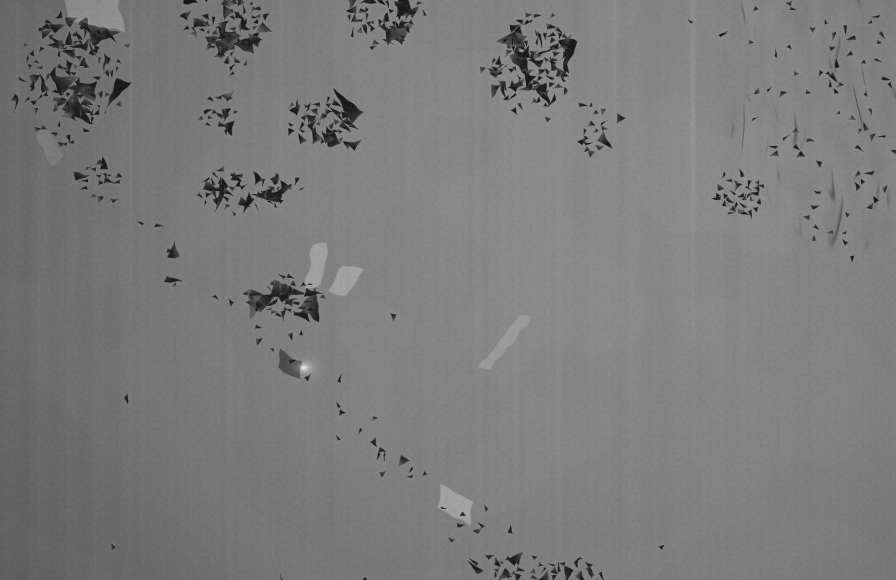
A Shadertoy shader for this texture:

```glsl
// Grey micrograph of a polished section: a smooth matrix with faint vertical
// streaks, clusters of dark angular pores, pale inclusions and a fibrous corner.
// Pores are random triangles on jittered grids, thinned by a density field.
#define MATRIX_PEAK 0.537
#define STREAK_GAIN 0.024
#define GRAIN_GAIN 0.022
#define BIG_PORE 0.046
#define MID_PORE 0.022
#define TINY_PORE 0.011
#define PORE_DARK 0.10
#define PORE_LIGHT 0.36
#define FIBRE_DARK 0.17

// Pore clusters: centre, radii
const vec4 CLUSTERS[11] = vec4[11](
    vec4(0.12, 0.87, 0.11, 0.14), vec4(0.39, 0.95, 0.09, 0.08),
    vec4(0.66, 0.97, 0.08, 0.07), vec4(0.39, 0.80, 0.06, 0.04),
    vec4(0.56, 0.78, 0.09, 0.06), vec4(0.91, 0.89, 0.10, 0.12),
    vec4(1.02, 0.78, 0.03, 0.07), vec4(0.43, 0.67, 0.11, 0.05),
    vec4(0.49, 0.485, 0.08, 0.05), vec4(0.18, 0.69, 0.05, 0.04),
    vec4(0.92, 0.02, 0.17, 0.03));

// Inclusions: centre, half size; then angle, brightness change
const vec4 GRAINS[7] = vec4[7](
    vec4(0.16, 0.985, 0.050, 0.028), vec4(0.546, 0.544, 0.038, 0.013),
    vec4(0.594, 0.516, 0.028, 0.017), vec4(0.871, 0.41, 0.056, 0.009),
    vec4(0.785, 0.13, 0.032, 0.019), vec4(0.085, 0.75, 0.030, 0.012),
    vec4(0.50, 0.372, 0.021, 0.014));
const vec2 GRAIN_LOOK[7] = vec2[7](
    vec2(-0.2, 0.12), vec2(1.4, 0.12), vec2(1.0, 0.12), vec2(0.92, 0.07),
    vec2(-0.5, 0.13), vec2(-1.1, 0.05), vec2(-0.5, -0.20));

vec2 hash2(vec2 p) {
    vec3 q = fract(p.xyx * vec3(0.1031, 0.1030, 0.0973));
    q += dot(q, q.yzx + 33.33);
    return fract((q.xx + q.yz) * q.zy);
}

float corner(vec2 cell, vec2 offset) {
    float a = 6.2832 * hash2(cell).x;
    return dot(vec2(cos(a), sin(a)), offset);
}

float gradientNoise(vec2 p) {
    vec2 i = floor(p), f = p - i, e = vec2(1, 0);
    vec2 u = f * f * f * (f * (f * 6.0 - 15.0) + 10.0);
    return mix(mix(corner(i, f), corner(i + e, f - e), u.x),
               mix(corner(i + e.yx, f - e.yx), corner(i + 1.0, f - 1.0), u.x), u.y);
}

float segmentDistance(vec2 p, vec2 a, vec2 b) {
    vec2 v = b - a, w = p - a;
    return length(w - v * clamp(dot(w, v) / dot(v, v), 0.0, 1.0));
}

float cross2(vec2 a, vec2 b) { return a.x * b.y - a.y * b.x; }

float triangleDistance(vec2 p, vec2 a, vec2 b, vec2 c) {
    float d = min(segmentDistance(p, a, b),
                  min(segmentDistance(p, b, c), segmentDistance(p, c, a)));
    float s = sign(cross2(b - a, c - a));
    float inside = min(s * cross2(b - a, p - a),
                       min(s * cross2(c - b, p - b), s * cross2(a - c, p - c)));
    return inside > 0.0 ? -d : d;
}

float fibreZone(vec2 p) {
    float edge = 1.23 + 0.8 * max(0.0, 0.76 - p.y);
    return smoothstep(-0.01, 0.06, p.x - edge) * smoothstep(0.53, 0.62, p.y);
}

float rubble(vec2 p) {
    return smoothstep(1.0, 0.5, length((p - vec2(1.275, 0.665)) / vec2(0.052, 0.045)));
}

// Chance of a pore of the given size at p
float poreDensity(vec2 p, float size) {
    float m = 0.0;
    for (int i = 0; i < 11; i++) {
        vec4 c = CLUSTERS[i];
        float r = length((p - c.xy) / c.zw);
        m = max(m, smoothstep(1.0, 0.4, r) * smoothstep(0.5, 1.2, c.w / size));
    }
    m *= 0.5 + 0.5 * gradientNoise(p * 17.0);
    float trail = smoothstep(0.06, 0.0, segmentDistance(p, vec2(0.18, 0.68), vec2(0.85, 0.05)));
    float fine = 0.9 * rubble(p) + 0.07 * fibreZone(p) + 0.07 * trail;
    return m + fine * step(size, 0.5 * (TINY_PORE + MID_PORE)) + 0.02 * trail * step(size, 0.03);
}

// Distance to the nearest shard and its shade
vec2 shards(vec2 p, float size, float seed) {
    vec2 best = vec2(1.0, 0.0), base = floor(p / size);
    for (int k = 0; k < 9; k++) {
        vec2 id = base + vec2(k % 3, k / 3) - 1.0;
        vec2 h = hash2(id + seed), g = hash2(id + seed + 71.0), t = hash2(id + seed + 137.0);
        vec2 c = (id + 0.5 + 0.6 * (h - 0.5)) * size;
        if (t.x > poreDensity(c, size)) continue;
        vec3 a = 6.2832 * g.x + vec3(0.0, 1.3 + 1.5 * g.y, 3.2 + 1.5 * h.x);
        vec3 r = size * vec3(0.6 + 0.5 * h.y, 0.2 + 0.6 * t.y, 0.15 + 0.5 * g.y);
        vec2 tip = vec2(cos(a.x), sin(a.x));
        float d = triangleDistance(p, c + r.x * tip, c + r.y * vec2(cos(a.y), sin(a.y)),
                                   c + r.z * vec2(cos(a.z), sin(a.z)));
        float slope = smoothstep(-0.3, 0.8, dot(p - c, tip.yx) / size + 0.5 * (h.x - 0.5));
        if (d < best.x) best = vec2(d, mix(PORE_DARK, PORE_LIGHT, slope));
    }
    return best;
}

void mainImage(out vec4 fragColor, in vec2 fragCoord) {
    vec2 p = fragCoord / iResolution.y, uv = fragCoord / iResolution.xy;
    float px = 0.8 / iResolution.y;

    // Matrix: broad shading, faint patches, vertical streaks
    vec2 o = uv - vec2(0.68, 0.62);
    float grey = MATRIX_PEAK - 0.27 * o.x * o.x - 0.13 * o.y * o.y;
    grey += 0.008 * smoothstep(-0.04, 0.04, gradientNoise(p * 5.0 + 3.0)) - 0.004;
    float streak = 0.5 * gradientNoise(vec2(p.x * 38.0, p.y * 0.7))
                 + 0.5 * gradientNoise(vec2(p.x * 95.0, p.y * 0.5 + 7.0));
    grey += STREAK_GAIN * (streak + smoothstep(0.25, 0.5, streak));

    // Fibrous corner: broken, leaning dark threads
    float zone = fibreZone(p);
    float bend = 1.5 * gradientNoise(p * 6.0);
    float thread = gradientNoise(vec2((p.x + 0.12 * p.y) * 42.0 + bend, p.y * 6.0));
    float broken = smoothstep(0.08, 0.4, gradientNoise(p * vec2(26.0, 11.0)));
    grey += zone * 0.03 * gradientNoise(p * vec2(40.0, 14.0));
    grey -= FIBRE_DARK * zone * broken * smoothstep(0.10, 0.0, abs(thread));
    grey += 0.06 * rubble(p) * gradientNoise(p * 90.0);

    // Inclusions: rough sheared blocks
    for (int i = 0; i < 7; i++) {
        float ca = cos(GRAIN_LOOK[i].x), sa = sin(GRAIN_LOOK[i].x);
        vec2 q = mat2(ca, -sa, sa, ca) * (p - GRAINS[i].xy);
        q.x += 0.4 * q.y;
        vec2 b = abs(q) - GRAINS[i].zw;
        float d = max(b.x, b.y) + 0.007 * gradientNoise(p * 38.0);
        grey += GRAIN_LOOK[i].y * smoothstep(px, -px, d);
    }

    // Pores at three sizes, with slightly charged bright rims
    vec2 w = p + 0.004 * vec2(gradientNoise(p * 60.0), gradientNoise(p * 60.0 + 19.0));
    vec3 sizes = vec3(BIG_PORE, MID_PORE, TINY_PORE);
    for (int i = 0; i < 3; i++) {
        vec2 s = shards(w, sizes[i], 31.0 * float(i) + 5.0);
        grey += 0.03 * exp(-abs(s.x) / 0.002);
        grey = mix(grey, s.y, smoothstep(px, -px, s.x));
    }

    // Bright charged spark and sensor grain
    grey += 0.5 * exp(-length((p - vec2(0.524, 0.366)) * vec2(0.7, 1.0)) / 0.006);
    grey += GRAIN_GAIN * gradientNoise(p * 171.0);
    fragColor = vec4(vec3(clamp(grey, 0.0, 1.0)), 1.0);
}
```
